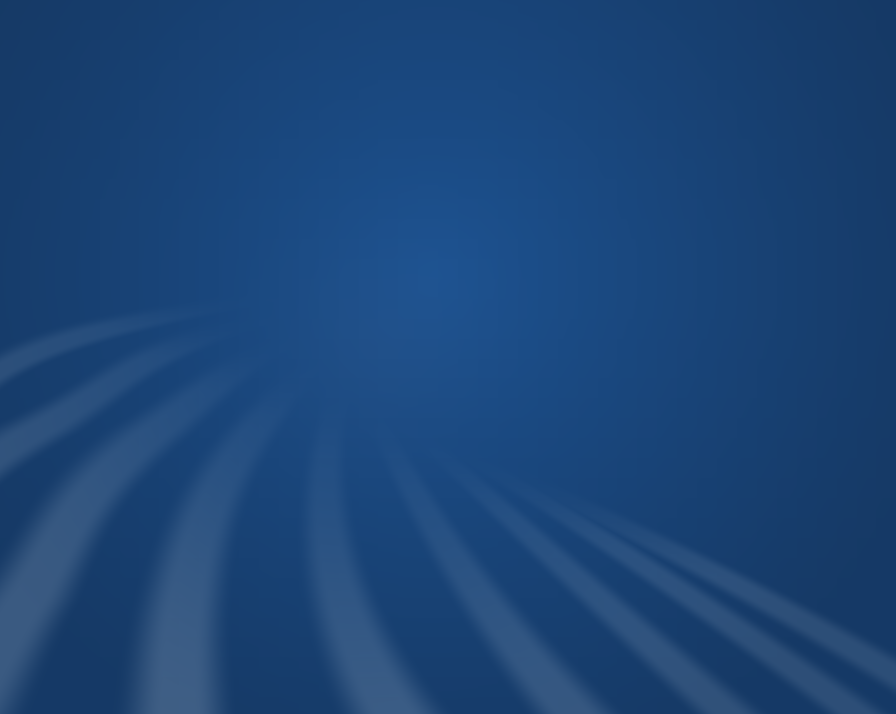
Reproduce this background procedurally as a WebGL 1 fragment shader.

```glsl
precision highp float;
// Deep blue, faintly tiled glow with soft pale rays fanning out from below its centre.
uniform vec2 u_resolution;

#define ASPECT 1.255
#define GLOW_CENTRE vec2(0.610, 0.615)
#define GLOW_RADIUS 0.72
#define GLOW_COLOUR vec3(0.112, 0.322, 0.568)
#define EDGE_COLOUR vec3(0.084, 0.225, 0.400)
#define RAY_COLOUR vec3(0.90, 0.95, 1.00)
#define RAY_OPACITY 0.20
#define RAY_FOCUS vec2(0.523, 0.559)
#define HORIZON 0.526
#define TILE_SIZE 0.0279
#define TILE_AMOUNT 0.5

// Horizontal place of ray k at depth t (0 at the horizon, 1 at the bottom).
float rayPath(float k, float t) {
  float middle = 0.498 + t * (0.266 * t - 0.212);
  float spacing = t * (0.270 + 0.1225 * (1.0 - t));
  float crest = t + 0.015;
  float bend = 0.0131 + 0.0049 * t + 0.0114 * exp(-crest * crest / 0.033);
  if (k < 0.0) {
    // Left rays straighten, then flare outwards at the bottom
    bend *= 1.0 - 0.9 * smoothstep(0.25, 0.70, t);
    spacing += 0.03 * pow(max(t, 0.0), 6.0);
  }
  return middle + k * (spacing - k * bend);
}

// Opacity of one ray: a soft band that widens away from the focus.
float ray(vec2 p, float k) {
  float t = 1.0 - p.y / HORIZON;
  float x = rayPath(k, t);
  float slope = (rayPath(k, t + 0.005) - x) / (0.005 * HORIZON);
  float dist = abs(p.x - x) / sqrt(1.0 + slope * slope);

  float reach = distance(p, RAY_FOCUS);
  float weight = exp(-(k + 0.8) * (k + 0.8) / 4.5);
  float halfWidth = 0.006 + reach * (0.020 + 0.090 * weight);
  float band = 1.0 - smoothstep(0.30 * halfWidth, 1.20 * halfWidth, dist);

  float start = 0.10 + 0.055 * k;
  float fade = smoothstep(start, start + 0.22 + 0.03 * k, t);
  fade *= smoothstep(0.02, 0.66, reach);
  return band * fade * mix(0.55, 1.0, weight);
}

void main() {
  vec2 p = gl_FragCoord.xy / u_resolution * vec2(ASPECT, 1.0);

  // Background glow, partly stepped on square tiles laid from the top left
  vec2 corner = vec2(0.0, 1.0);
  vec2 tileCentre = corner + (floor((p - corner) / TILE_SIZE) + 0.5) * TILE_SIZE;
  vec2 q = mix(p, tileCentre, TILE_AMOUNT);
  float inner = 1.0 - min(distance(q, GLOW_CENTRE) / GLOW_RADIUS, 1.0);
  vec3 colour = mix(EDGE_COLOUR, GLOW_COLOUR, pow(inner, 1.15));

  // Faint haze where the rays meet
  vec2 fromFocus = q - RAY_FOCUS + vec2(0.0, 0.05);
  colour += vec3(0.018, 0.010, 0.003) * exp(-dot(fromFocus, fromFocus) * 45.0);

  // Fan of rays
  float light = 0.0;
  for (int i = -4; i <= 4; i++) {
    light = max(light, ray(p, float(i)));
  }
  colour = mix(colour, RAY_COLOUR, RAY_OPACITY * light);

  gl_FragColor = vec4(colour, 1.0);
}
```
